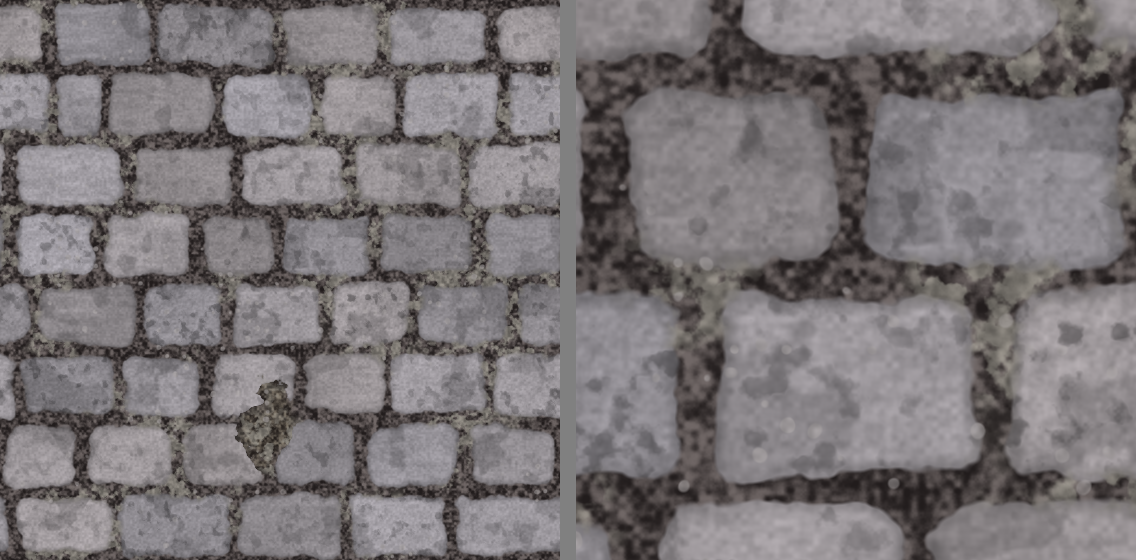
Left, the full canvas; right, a detail of the centre.
Give the GLSL for this texture, as a Shadertoy shader.

```glsl
// Worn cobblestone paving: eight courses of five or six rounded grey setts.
// Jittered joints bound each sett, a noise-warped rounded box shapes it, and
// layered periodic noise gives stone grain, gritty soil, moss and lichen.

float hash(vec2 p) {
    vec3 q = fract(p.xyx * 0.1031);
    q += dot(q, q.yzx + 33.33);
    return fract((q.x + q.y) * q.z);
}

// Value noise that wraps at the canvas border
float noise(vec2 uv, vec2 freq, float seed) {
    vec2 p = uv * freq, i = floor(p), f = p - i;
    f = f * f * (3.0 - 2.0 * f);
    vec2 a = mod(i, freq) + seed, b = mod(i + 1.0, freq) + seed;
    return mix(mix(hash(a), hash(vec2(b.x, a.y)), f.x),
               mix(hash(vec2(a.x, b.y)), hash(b), f.x), f.y);
}

float fbm(vec2 uv, vec2 freq, float seed) {
    float sum = 0.0, amp = 0.533;
    for (int i = 0; i < 4; i++) {
        sum += amp * noise(uv, freq, seed);
        freq *= 2.0;
        amp *= 0.5;
        seed += 17.0;
    }
    return sum;
}

// Sideways shift of each course, bottom to top
float courseShift(float row) {
    float shifts[8] = float[8](0.016, -0.010, 0.038, 0.073, 0.010, 0.017, 0.059, 0.079);
    return shifts[int(row)];
}

// Position of the k-th upright joint in a course of n setts
float jointX(float k, float n, float row) {
    float index = mod(k, n);
    float jitter = (hash(vec2(index * 3.0 + 5.0, row * 7.0 + 3.0)) - 0.5) * 0.17;
    if (row == 6.0) jitter += index == 0.0 ? 0.28 : index == 1.0 ? -0.28 : 0.0; // narrow sett
    return (k + jitter) / n + courseShift(row);
}

float roundedBox(vec2 p, vec2 halfSize, float radius) {
    vec2 q = abs(p) - halfSize + radius;
    return length(max(q, 0.0)) + min(max(q.x, q.y), 0.0) - radius;
}

// Sparse round flecks: lichen on stone, pebbles in the soil
float flecks(vec2 uv, float cells, float px) {
    vec2 cell = floor(uv * cells), id = mod(cell, cells);
    float patchy = step(0.86, hash(id + 71.0)) * smoothstep(0.42, 0.6, noise(uv, vec2(7), 9.0));
    vec2 centre = 0.35 + 0.3 * vec2(hash(id + 13.0), hash(id + 29.0));
    float radius = mix(0.1, 0.27, hash(id + 47.0));
    float dist = length(uv * cells - cell - centre) + (noise(uv, vec2(150), 4.0) - 0.5) * 0.16;
    return patchy * (1.0 - smoothstep(radius - 0.04, radius + 0.04 + px * cells, dist));
}

void mainImage(out vec4 fragColor, in vec2 fragCoord) {
    vec2 uv = fragCoord / iResolution.xy;
    float px = 1.0 / iResolution.y;

    // Find the sett below a gently wavering grid
    vec2 p = uv + (vec2(noise(uv, vec2(9), 3.0), noise(uv, vec2(7), 41.0)) - 0.5) * 0.011;
    float course = floor(p.y * 8.0), row = mod(course, 8.0);
    float n = row == 0.0 || row == 5.0 || row == 7.0 ? 5.0 : 6.0;
    float k = floor((p.x - courseShift(row)) * n);
    if (p.x < jointX(k, n, row)) k -= 1.0;
    else if (p.x >= jointX(k + 1.0, n, row)) k += 1.0;
    float left = jointX(k, n, row), right = jointX(k + 1.0, n, row);
    vec2 id = vec2(mod(k, n) * 5.0, row * 11.0);
    float tone = hash(id + 2.0), rough = hash(id + 19.0), tint = hash(id + 37.0);

    // Slightly tilted rounded outline with chipped edges
    vec2 q = p - vec2((left + right) * 0.5, (course + 0.5) / 8.0);
    q += vec2(q.y, -q.x) * (hash(id + 53.0) - 0.5) * 0.06;
    vec2 halfSize = vec2(right - left, 0.125) * 0.5 - 0.0085
                  - 0.004 * vec2(hash(id + 61.0), hash(id + 67.0));
    float d = roundedBox(q, halfSize, mix(0.014, 0.028, hash(id + 83.0)));
    d += (fbm(uv, vec2(26), 7.0) - 0.5) * 0.021 + (noise(uv, vec2(120), 5.0) - 0.5) * 0.003;

    // One overgrown hollow where the stones have broken away
    float hollow = length((uv - vec2(0.477, 0.235)) / vec2(0.045, 0.075));
    hollow = 1.0 - smoothstep(0.6, 1.1, hollow + (fbm(uv, vec2(32), 23.0) - 0.5) * 1.5);
    d += 0.06 * hollow;

    // Stone: streaked when smooth, pitted and chipped when rough
    float grain = noise(uv, vec2(256), 31.0) - 0.5;
    float pits = fbm(uv, vec2(64), 11.0);
    float relief = pits - fbm(uv + vec2(-0.0015, 0.0025), vec2(64), 11.0);
    float streak = fbm(uv, vec2(18, 110), 59.0) - 0.5;
    float blotch = fbm(uv, vec2(13), 97.0);
    vec3 stone = mix(0.545, 0.645, tone) * mix(vec3(1.0, 0.96, 0.975), vec3(0.985, 0.965, 1.01), tint);
    stone *= 1.0 + 0.22 * (blotch - 0.5) + 0.14 * grain + mix(0.2 * streak, 0.45 * relief, rough);
    stone *= 1.0 - 0.3 * rough * smoothstep(0.56, 0.74, pits);
    stone *= 1.0 - 0.14 * smoothstep(0.6, 0.68, fbm(uv, vec2(17), 131.0));
    stone *= mix(0.83, 1.0, smoothstep(0.0, -0.011, d));

    // Soil with coarse grit
    float grit = 0.6 * fbm(uv, vec2(100), 43.0) + 0.4 * noise(uv, vec2(230), 79.0);
    vec3 soil = mix(vec3(0.13, 0.11, 0.11), vec3(0.44, 0.405, 0.40), smoothstep(0.22, 0.82, grit));
    soil = mix(soil, soil * vec3(1.12, 1.13, 1.02), hollow);

    vec3 color = mix(soil, stone, 1.0 - smoothstep(-0.0012 - px, 0.0012 + px, d));

    // Pale dry moss creeping from the joints, then flecks
    float tufts = smoothstep(0.42, 0.62, fbm(uv, vec2(75), 101.0));
    float moss = smoothstep(0.5, 0.64, fbm(uv, vec2(10), 151.0)) * smoothstep(-0.01, 0.004, d);
    moss = max(moss, 0.5 * hollow) * tufts;
    color = mix(color, vec3(0.52, 0.505, 0.475) * (0.65 + 0.7 * grit), 0.85 * moss);
    color = mix(color, vec3(0.64, 0.62, 0.62) * (1.0 + 0.2 * grain), 0.6 * flecks(uv, 62.0, px));

    fragColor = vec4(clamp(color, 0.0, 1.0), 1.0);
}
```
